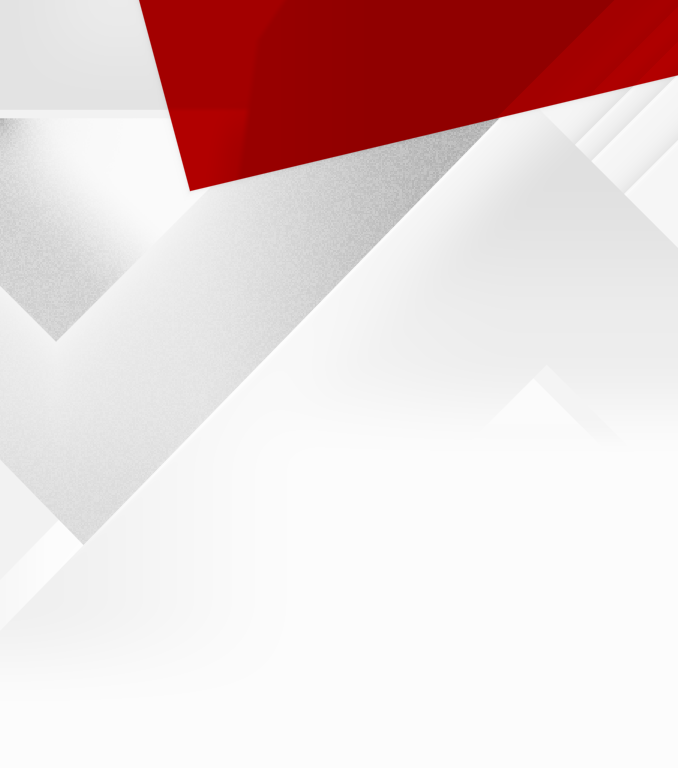
A Shadertoy shader for this background:

```glsl
// Layered white paper: grainy grey chevrons, a soft pyramid and a folded corner
// under a tilted red sheet. Each layer is a signed distance, shaded by smooth ramps.
// Coordinates are in canvas heights, with y running down from the top edge.

// Smooth step that also accepts reversed edges.
float ramp(float a, float b, float x) {
    float t = clamp((x - a) / (b - a), 0.0, 1.0);
    return t * t * (3.0 - 2.0 * t);
}

// Antialiased coverage of a signed distance, negative inside.
float cover(float d) {
    float px = 0.8 / iResolution.y;
    return ramp(px, -px, d);
}

// Distance to a V that opens upward from its tip.
float chevron(vec2 p, vec2 tip, float slope) {
    vec2 q = p - tip;
    return (abs(q.x) * slope + q.y) / sqrt(1.0 + slope * slope);
}

float hash(vec2 p) {
    vec3 q = fract(vec3(p.xyx) * 0.1031);
    q += dot(q, q.yzx + 33.33);
    return fract((q.x + q.y) * q.z);
}

// Broad paper with a shaded pyramid, fading to white below.
float paperShade(vec2 p, float diagonal) {
    float g = 0.988 - 0.025 * ramp(0.62, 0.3, p.y);
    float dark = mix(0.085, 0.045, ramp(0.22, 0.42, p.y)) * ramp(0.6, 0.46, p.y);
    g -= dark * ramp(0.0, 0.11, diagonal) * ramp(0.22, 0.68, p.x);
    g -= 0.05 * ramp(0.42, 0.0, p.x) * ramp(0.93, 0.78, p.y);

    // Small pyramid, its right facet a slightly darker strip
    vec2 q = p - vec2(0.712, 0.475);
    float roof = (abs(q.x) - q.y) * 0.707;
    float facet = mix(0.984, 0.958, cover(q.y - q.x - 0.035));
    return mix(g, facet, cover(roof) * ramp(0.59, 0.54, p.y));
}

// Corner panel with diagonal creases, dark on one side and sharp on the other.
float creaseShade(vec2 p) {
    float u = p.x + p.y;
    float g = 0.965;
    for (int i = 0; i < 3; i++) {
        float k = float(i);
        float before = 0.937 + 0.021 * k + 0.0215 * k * k - u;
        g -= 0.07 * exp(-max(before, 0.0) * 55.0) * cover(-before);
        g += 0.02 * exp(-abs(before + 0.004) * 350.0);
    }
    return g;
}

// Left side: outer chevron, inner chevron, top panel and lower ribbon.
float chevronShade(vec2 p, float diagonal, float grain) {
    float outer = chevron(p, vec2(0.109, 0.710), 1.026);
    float inner = chevron(p, vec2(0.073, 0.445), 1.0);

    float ribbon = mix(0.97, 0.99, ramp(0.0, 0.08, p.x));
    float g = mix(0.95, ribbon, cover(-0.046 - diagonal));

    float band = 0.895 - 0.17 * ramp(0.24, 0.62, p.x);
    band -= 0.035 * ramp(0.5, 0.7, p.y);
    band += 0.06 * exp(-max(inner, 0.0) * 16.0) * ramp(0.42, 0.2, p.x);
    band += grain * (0.02 + 0.35 * (0.9 - band));
    g = mix(g, band, cover(outer));

    // Inner panel: a shadow swells below a slanted fold
    float shadow = 0.15 * ramp(-0.05, 0.14, p.y - 0.15 - 0.9 * p.x);
    shadow += 0.24 * exp(-length(p - vec2(0.0, 0.155)) * 32.0);
    float panel = 0.98 - shadow + grain * shadow * 0.35;
    g = mix(g, panel, cover(inner));

    // Horizontal ledge and the panel above it
    g = mix(g, 0.95, cover(p.y - 0.154));
    float top = 0.89 + 0.03 * ramp(0.14, 0.0, p.y) * ramp(0.0, 0.15, p.x);
    return mix(g, top, cover(p.y - 0.143));
}

vec3 redSheet(vec2 p) {
    float u = p.x + p.y;
    float r = 0.565 + 0.03 * ramp(0.5, 0.32, p.x);

    // Left facet with a brighter lower part
    float left = p.x - max(0.371 - 0.675 * p.y, 0.343 - 0.14 * p.y);
    float facet = mix(0.64, 0.695, ramp(0.138, 0.147, p.y));
    facet -= 0.05 * ramp(-0.05, 0.0, left) * ramp(0.12, 0.2, p.y);
    r = mix(r, facet, ramp(0.006, -0.006, left));

    // Right facet with faint diagonal streaks
    float streak = 0.64 + 0.06 * ramp(0.82, 0.95, u);
    streak -= 0.035 * ramp(0.3, 1.0, fract((u - 0.8) * 22.0)) * ramp(0.84, 0.9, u);
    r = mix(r, streak, cover(0.8 - u));
    return vec3(r, 0.0, 0.0);
}

void mainImage(out vec4 fragColor, in vec2 fragCoord) {
    vec2 p = vec2(fragCoord.x, iResolution.y - fragCoord.y) / iResolution.y;
    float grain = hash(floor(p * 512.0)) - 0.5;

    // Main diagonal edge splits the grey chevrons from the paper
    float diagonal = dot(p - vec2(0.651, 0.1536), vec2(0.716, 0.698));
    float g = paperShade(p, diagonal);
    g = mix(g, creaseShade(p), cover((0.56 - p.x + p.y) * 0.707));
    g = mix(g, chevronShade(p, diagonal, grain), cover(diagonal));
    g += 0.03 * exp(-abs(diagonal - 0.002) * 500.0) * ramp(0.75, 0.65, p.y);

    // Tilted sheet with a thin contact shadow
    float side = dot(p - vec2(0.181, 0.0), vec2(-0.966, 0.258));
    float base = dot(p - vec2(0.247, 0.249), vec2(0.231, 0.973));
    float sheet = max(side, base);
    g -= 0.06 * exp(-max(sheet, 0.0) * 350.0);
    vec3 color = mix(vec3(min(g, 0.992)), redSheet(p), cover(sheet));
    fragColor = vec4(color, 1.0);
}
```
